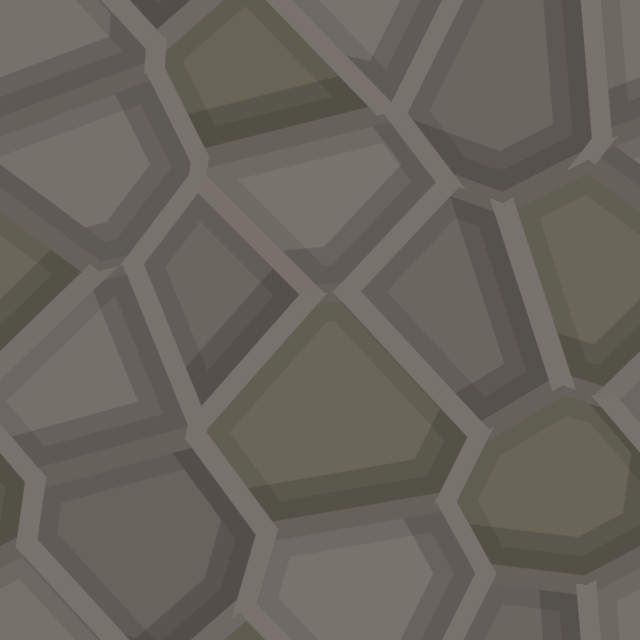
This texture is drawn by a Shadertoy shader. Its source:

```glsl
// Flat-shaded crazy paving: bevelled grey and mossy stones set in mortar.
// A wrapping, weighted Voronoi diagram gives straight-sided stones; every side
// then adds a rim, a shaded lower-right bevel and a strip of mortar.

const int   STONES       = 13;    // rank-1 lattice (i, 5i)/13 is square on the torus
const float JITTER       = 0.17;  // scatter of the stone centres
const float WEIGHT       = 0.026; // spread of the stone sizes
const float MORTAR_HALF  = 0.0155;
const float RIM_WIDTH    = 0.029;
const float BEVEL_WIDTH  = 0.058;
const float RIM_TONE     = 0.92;
const float BEVEL_TONE   = 0.86;
const vec2  BEVEL_DIR    = vec2(0.707, -0.707);

const vec3 LIGHT_STONE   = vec3(0.470, 0.446, 0.426);
const vec3 DARK_STONE    = vec3(0.418, 0.394, 0.374);
const vec3 MOSSY_STONE   = vec3(0.410, 0.400, 0.345);
const vec3 FLAT_MORTAR   = vec3(0.402, 0.379, 0.357);
const vec3 STEEP_MORTAR  = vec3(0.472, 0.448, 0.428);

float hash(int i, float salt) {
    return fract(sin(float(i) * 12.9898 + salt * 78.233) * 4375.85);
}

// Shortest offset on the unit torus
vec2 wrap(vec2 v) { return v - floor(v + 0.5); }

vec2 stoneCentre(int i) {
    vec2 lattice = vec2(float(i), float(5 * i)) / float(STONES);
    return lattice + JITTER * (vec2(hash(i, 1.0), hash(i, 2.0)) - 0.5);
}

float stoneWeight(int i) { return WEIGHT * hash(i, 3.0); }

// Five light, four dark and four mossy stones, dealt across the lattice
vec3 stoneColour(int i) {
    int kind = (2 * i) % STONES;
    vec3 colour = kind < 5 ? LIGHT_STONE : kind < 9 ? DARK_STONE : MOSSY_STONE;
    return colour * (0.985 + 0.03 * hash(i, 4.0));
}

// 1 below the limit, 0 above it, with a soft edge
float below(float value, float limit, float soft) {
    return 1.0 - smoothstep(-soft, soft, value - limit);
}

void mainImage(out vec4 fragColor, in vec2 fragCoord) {
    vec2 uv = fragCoord / iResolution.xy;
    float soft = max(1.0 / iResolution.y, 0.0015);

    // Find the stone that owns this point
    int owner = 0;
    float nearest = 1e3;
    for (int i = 0; i < STONES; i++) {
        vec2 v = wrap(uv - stoneCentre(i));
        float power = dot(v, v) - stoneWeight(i);
        if (power < nearest) { nearest = power; owner = i; }
    }
    vec2 centre = stoneCentre(owner);
    vec2 local = wrap(uv - centre);
    float halfGap = MORTAR_HALF * (0.8 + 0.4 * hash(owner, 5.0));

    // Gather the effect of every side, including those of wrapped neighbours
    float inset = 1e3, bevel = 0.0, steepGap = 0.0;
    for (int j = 0; j < STONES; j++) {
        vec2 base = wrap(stoneCentre(j) - centre);
        float weight = stoneWeight(j);
        for (int k = 0; k < 9; k++) {
            vec2 toOther = base + vec2(float(k % 3 - 1), float(k / 3 - 1));
            float span = length(toOther);
            if (span < 0.001) continue;
            vec2 normal = toOther / span;
            vec2 other = local - toOther;
            float side = (dot(other, other) - weight - nearest) / (2.0 * span) - halfGap;
            inset = min(inset, side);

            float facing = smoothstep(0.0, 0.3, dot(normal, BEVEL_DIR));
            float band = below(side, BEVEL_WIDTH * facing, soft);
            bevel = max(bevel, band * smoothstep(0.0, 0.1, facing));

            float steep = smoothstep(0.58, 0.74, abs(normal.x));
            steepGap = max(steepGap, steep * below(side, 0.0, soft));
        }
    }

    // Shade the stone, then lay the mortar around it
    vec3 stone = stoneColour(owner);
    stone *= mix(1.0, RIM_TONE, below(inset, RIM_WIDTH, soft));
    stone *= mix(1.0, BEVEL_TONE, bevel);
    vec3 mortar = mix(FLAT_MORTAR, STEEP_MORTAR, steepGap);
    fragColor = vec4(mix(stone, mortar, below(inset, 0.0, soft)), 1.0);
}
```
